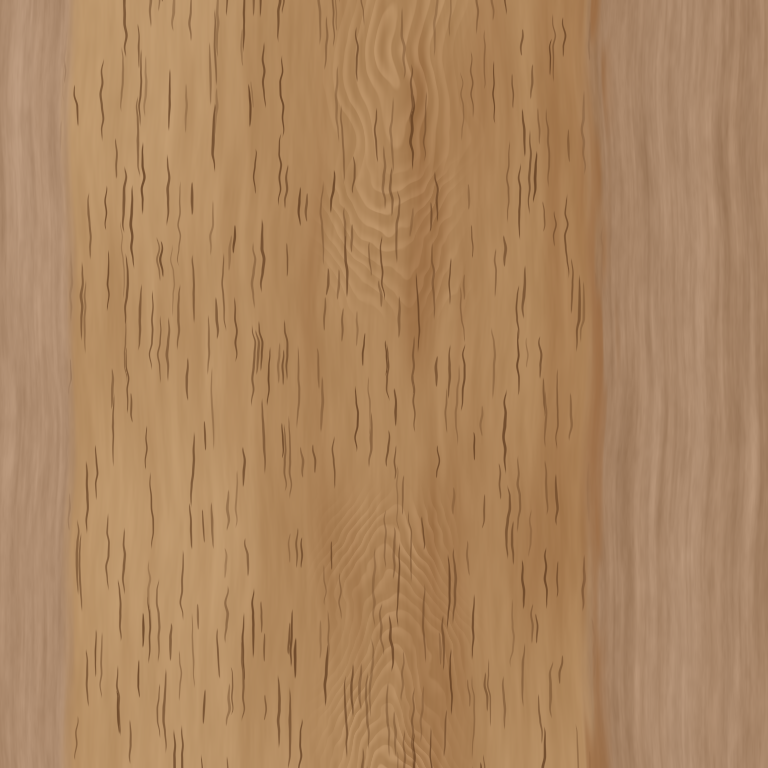
Reproduce this texture procedurally as a WebGL 1 fragment shader.

```glsl
precision highp float;
// Honey-coloured oak board with dark cracks and arched figure, between greyer sapwood edges.
uniform vec2 u_resolution;

#define CRACK_COLS 42.0
#define CRACK_ROWS 8.5
#define CRACK_SHARE 0.42
#define CRACK_WIDTH 0.0015
#define CRACK_DEPTH 0.80
#define HEART_LEFT 0.094
#define HEART_RIGHT 0.770
#define FIGURE_X 0.512
#define RING_STEP 0.027
#define FIGURE_GAIN 0.060
#define GRAIN_GAIN 0.055
#define SAP_GAIN 0.115

const vec3 HONEY_DARK = vec3(0.63, 0.455, 0.29);
const vec3 HONEY_MID = vec3(0.69, 0.53, 0.36);
const vec3 HONEY_LIGHT = vec3(0.745, 0.595, 0.425);
const vec3 SAP_DARK = vec3(0.61, 0.47, 0.35);
const vec3 SAP_LIGHT = vec3(0.705, 0.575, 0.465);
const vec3 RUST = vec3(0.60, 0.41, 0.25);
const vec3 CRACK = vec3(0.37, 0.23, 0.12);

float hash(vec2 p) {
  p = fract(p * vec2(0.1031, 0.1130));
  p += dot(p, p.yx + 33.33);
  return fract((p.x + p.y) * p.x * 7.13 + p.y * 57.7);
}

float noise(vec2 p) {
  vec2 i = floor(p), f = fract(p);
  f = f * f * (3.0 - 2.0 * f);
  vec2 e = vec2(0.0, 1.0);
  return mix(mix(hash(i), hash(i + e.yx), f.x),
             mix(hash(i + e.xy), hash(i + e.yy), f.x), f.y);
}

// Vertical fibres, layered from broad to fine, about -0.5 to 0.5.
float fibres(vec2 p, float freq, float stretch) {
  float sum = 0.0, gain = 0.5;
  for (int i = 0; i < 3; i++) {
    sum += gain * (noise(p * vec2(freq, freq / stretch) + 19.0) - 0.5);
    freq *= 2.1;
    gain *= 0.7;
  }
  return sum;
}

// Tapered, slightly jagged cracks, one at most in each jittered cell.
float cracks(vec2 p, float px) {
  float depth = 0.0;
  p.x += 0.0012 * sin(p.y * 41.0 + p.x * 23.0) + 0.004 * noise(vec2(p.x * 30.0, p.y * 65.0));
  for (int i = 0; i < 3; i++) {
    float layer = float(i);
    vec2 q = p * vec2(CRACK_COLS, CRACK_ROWS) + layer * vec2(57.37, 31.7);
    q.y += 9.0 * hash(vec2(floor(q.x), layer + 5.0));
    vec2 id = floor(q), cell = fract(q);
    float size = hash(id + 71.0);
    float along = (cell.y - 0.5) / mix(0.15, 0.49, size);
    float taper = max(1.0 - along * along, 0.0);
    float dist = abs(cell.x - mix(0.25, 0.75, hash(id + 37.0))) / CRACK_COLS;
    float width = CRACK_WIDTH * mix(0.4, 1.0, hash(id + 13.0)) * taper;
    float line = 1.0 - smoothstep(width - 0.5 * px, width + px, dist);
    float strength = mix(0.35, 1.0, hash(id + 91.0)) * smoothstep(0.0, 0.35, taper);
    depth = max(depth, line * strength * step(hash(id + 3.0), CRACK_SHARE));
  }
  return depth;
}

// Pale ring edge with a soft shoulder on one side.
float ring(float level) {
  float f = fract(level);
  return smoothstep(0.25, 0.84, f) * (1.0 - smoothstep(0.86, 1.0, f)) - 0.3;
}

// Arches below, hanging curves above and a long oval at the top.
float figure(vec2 p) {
  float wobble = 0.010 * sin(p.y * 29.0) + 0.022 * (noise(p * vec2(24.0, 17.0)) - 0.5);
  float dx = p.x - FIGURE_X + wobble;
  float arm = sqrt(dx * dx + 0.0003);
  float bend = 0.020 * noise(p * vec2(45.0, 20.0)) + 0.010 * noise(p * 75.0);
  float arches = ring((p.y + 2.4 * arm + bend) / RING_STEP);
  float bowls = ring((1.6 * arm - p.y + bend) / RING_STEP);
  float oval = ring(length(vec2(dx * 4.8, p.y - 0.94)) / 0.072 + bend * 8.0);
  float low = 1.0 - smoothstep(0.30, 0.38, p.y);
  float mid = smoothstep(0.57, 0.63, p.y) * (1.0 - smoothstep(0.74, 0.81, p.y));
  float top = smoothstep(0.75, 0.82, p.y);
  float fade = 1.0 - smoothstep(0.035, 0.115, abs(dx));
  float patchy = 0.35 + 0.9 * noise(p * vec2(26.0, 14.0) + 8.0);
  return (arches * low + bowls * mid + oval * top) * fade * patchy;
}

void main() {
  vec2 p = gl_FragCoord.xy / u_resolution.y;
  float px = 1.0 / u_resolution.y;
  float sway = 0.004 * sin(p.y * 9.0 + p.x * 7.0) + 0.002 * sin(p.y * 23.0 + p.x * 15.0);
  vec2 g = vec2(p.x + sway, p.y);

  // Heartwood: lighter to the left, with cloudy tone and fine fibres.
  float cloud = noise(g * vec2(7.0, 3.5) + 4.0) - 0.5;
  float glow = exp(-dot((p - vec2(0.53, 0.46)) * vec2(18.0, 9.0), (p - vec2(0.53, 0.46)) * vec2(18.0, 9.0)));
  float tone = 0.46 + 0.30 * (1.0 - smoothstep(0.18, 0.42, p.x)) + 0.45 * cloud + 0.3 * glow;
  tone += 0.7 * fibres(g, 22.0, 14.0);
  vec3 heart = mix(HONEY_DARK, HONEY_MID, smoothstep(0.0, 0.5, tone));
  heart = mix(heart, HONEY_LIGHT, smoothstep(0.5, 1.0, tone));
  heart += GRAIN_GAIN * fibres(g, 85.0, 9.0) + FIGURE_GAIN * figure(p);
  heart = mix(heart, CRACK, CRACK_DEPTH * cracks(p, px));

  // Sapwood: close pale lines broken by short pores.
  float bands = 0.5 + 1.1 * fibres(g, 16.0, 30.0);
  vec3 sap = mix(SAP_DARK, SAP_LIGHT, clamp(bands, 0.0, 1.0));
  sap += SAP_GAIN * (fibres(g, 95.0, 38.0) + 0.5 * fibres(g + 3.0, 150.0, 6.0));

  // Join the zones, with a rusty streaked seam on the right.
  float edge = g.x + 0.022 * fibres(g, 45.0, 15.0);
  float inside = smoothstep(HEART_LEFT - 0.012, HEART_LEFT + 0.012, edge)
               * (1.0 - smoothstep(HEART_RIGHT - 0.018, HEART_RIGHT + 0.018, edge));
  vec3 color = mix(sap, heart, inside);
  float seam = exp(-pow((edge - HEART_RIGHT - 0.006) / 0.016, 2.0));
  color = mix(color, RUST, seam * smoothstep(0.3, 0.8, noise(g * vec2(130.0, 9.0))) * 0.75);
  gl_FragColor = vec4(color, 1.0);
}
```
